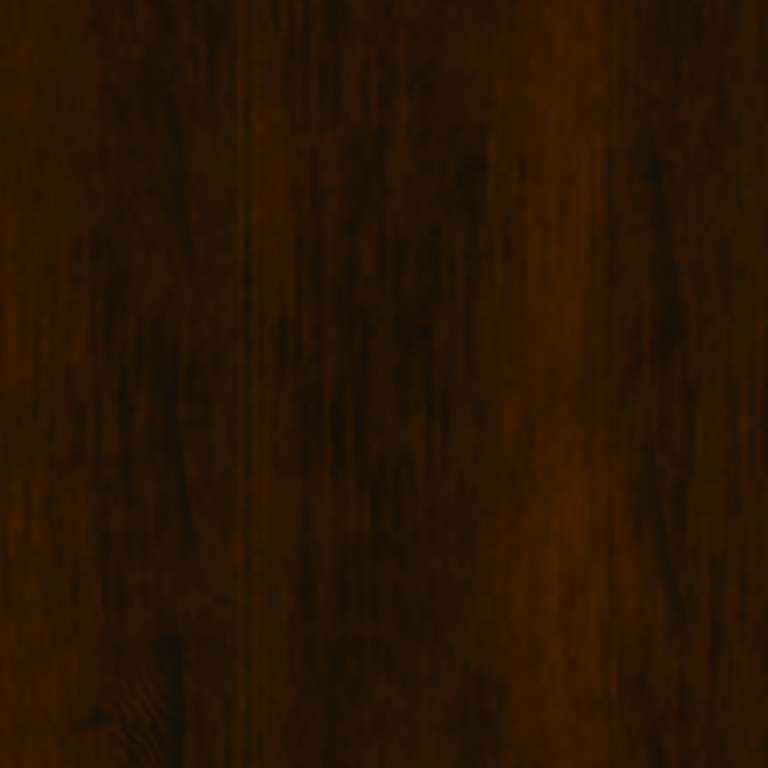
This texture is drawn by a three.js fragment shader. Its source:

```glsl
// Dark stained wood with vertical grain: broad soft bands of warm brown,
// value noise for patchy fibres and fine mottling, and a few blackish
// slanting veins with a faint rippled knot near the lower left.
varying vec2 vUv;

const vec3 DARK_BROWN = vec3(0.100, 0.058, 0.010);
const vec3 WARM_BROWN = vec3(0.250, 0.120, 0.000);
const vec3 VEIN_BLACK = vec3(0.075, 0.055, 0.024);

float hash(vec2 cell) {
  vec3 p = fract(vec3(cell.xyx) * 0.1031);
  p += dot(p, p.yzx + 33.33);
  return fract((p.x + p.y) * p.z);
}

// Smooth value noise, centred on zero
float noise(vec2 p) {
  vec2 cell = floor(p);
  vec2 f = fract(p);
  f = f * f * (3.0 - 2.0 * f);
  float low = mix(hash(cell), hash(cell + vec2(1.0, 0.0)), f.x);
  float high = mix(hash(cell + vec2(0.0, 1.0)), hash(cell + 1.0), f.x);
  return mix(low, high, f.y) - 0.5;
}

float layeredNoise(vec2 p) {
  float sum = 0.0;
  float weight = 0.6;
  for (int i = 0; i < 3; i++) {
    sum += weight * noise(p);
    p = p * 2.03 + 17.3;
    weight *= 0.5;
  }
  return sum;
}

float bump(float x, float centre, float width) {
  float d = (x - centre) / width;
  return exp(-d * d);
}

// Broad light boards of colour across the width
float broadBands(float x) {
  return 0.60 * bump(x, 0.03, 0.075)
       + 0.48 * bump(x, 0.34, 0.050)
       + 0.95 * bump(x, 0.74, 0.090)
       + 0.45 * bump(x, 0.98, 0.045);
}

// Thin straight lines running the full height
float thinLines(float x) {
  return 0.22 * bump(x, 0.313, 0.004) + 0.16 * bump(x, 0.333, 0.004)
       - 0.14 * bump(x, 0.323, 0.004) - 0.16 * bump(x, 0.795, 0.003);
}

// Long streaks, plus fibres that gather in patches, over a fine mottle
float grain(vec2 p) {
  float patches = smoothstep(-0.15, 0.25, noise(p * vec2(7.0, 4.0) + 13.0));
  float streaks = 0.18 * layeredNoise(p * vec2(34.0, 1.6) + 5.0);
  float fibres = noise(p * vec2(100.0, 9.0) + 31.0);
  fibres *= mix(0.14, 0.50, patches);
  float flecks = 0.24 * noise(p * vec2(110.0, 60.0) + 87.0);
  float mottle = 0.28 * layeredNoise(p * vec2(32.0, 28.0) + 53.0);
  return streaks + fibres + flecks + mottle;
}

// Slanting wisps that repeat up the line, crisp on one side only
float vein(vec2 p, float centre, float slant, float seed) {
  float rise = p.y * 2.7 + seed;
  float phase = fract(rise);
  float drift = slant * (phase - 0.5) + 0.026 * noise(vec2(seed, p.y * 11.0));
  float d = p.x - centre - drift;
  float width = mix(0.020, 0.004, smoothstep(-0.003, 0.003, d));
  float ends = smoothstep(0.0, 0.25, phase) * smoothstep(1.0, 0.7, phase);
  float strength = 0.45 + 0.55 * hash(vec2(floor(rise), seed));
  return ends * strength * bump(d, 0.0, width);
}

// Small dark eye stretched sideways
float darkEye(vec2 p, vec2 centre) {
  vec2 d = (p - centre) / vec2(0.024, 0.011);
  d += 1.8 * vec2(noise(p * 55.0), noise(p * 55.0 + 9.0));
  return exp(-dot(d, d));
}

// Slanting wavy ripples fading out from a knot
float knotRipples(vec2 p, vec2 centre) {
  vec2 d = p - centre;
  float across = d.x + 0.6 * d.y + 0.06 * layeredNoise(p * 18.0);
  return sin(across * 290.0) * exp(-dot(d, d) / 0.0035);
}

void main() {
  vec2 p = vUv;

  // Slight sideways wander of the grain
  vec2 bent = p;
  bent.x += 0.010 * noise(p * vec2(4.0, 2.5) + 3.0);
  bent.x += 0.003 * noise(p * vec2(9.0, 7.0) + 41.0);

  // Light and dark wood
  float tone = 0.27 + 0.43 * broadBands(bent.x) + thinLines(p.x);
  tone += 0.40 * layeredNoise(p * vec2(6.0, 3.6) + 71.0);
  tone += grain(bent);
  tone += 0.16 * knotRipples(p, vec2(0.19, 0.06));
  vec3 colour = mix(DARK_BROWN, WARM_BROWN, clamp(tone, -0.1, 1.2));

  // Blackish veins and eyes
  float stain = vein(p, 0.235, -0.045, 0.35) + vein(p, 0.865, -0.045, 0.62);
  stain += 0.9 * darkEye(p, vec2(0.86, 0.78));
  stain += 0.7 * darkEye(p, vec2(0.23, 0.16));
  stain += 0.6 * darkEye(p, vec2(0.13, 0.06));
  colour = mix(colour, VEIN_BLACK, 0.85 * clamp(stain, 0.0, 1.0));

  gl_FragColor = vec4(max(colour, 0.0), 1.0);
}
```
